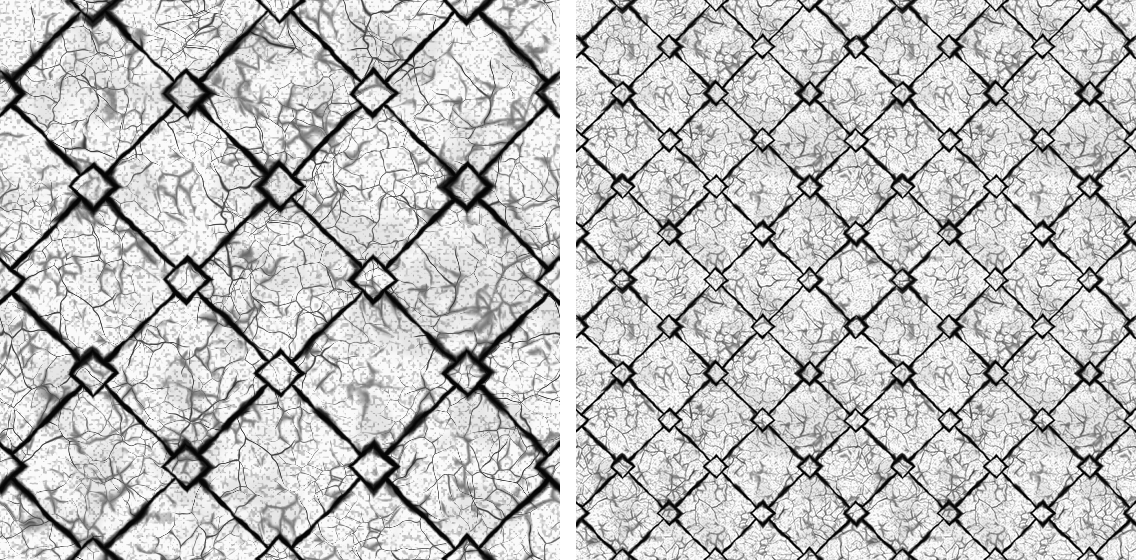
Left: one tile. Right: repeated 2 by 2.
Give the GLSL for this texture map, as a Shadertoy shader.

```glsl
// Cracked pale stone paving: a diagonal lattice of black joints, with a small
// diamond inset at every crossing. Joints are distance functions roughened by
// wrapping noise; cracks are warped cell borders, shifted at random per tile.

#define REPEATS 3.0    // lattice repeats across and down
#define DIAMOND 0.122  // half size of the inset, in lattice units
#define JOINT   0.0031 // half width of the joints
#define WOBBLE  0.009  // sideways wander of the joints
#define SMUDGE  0.011  // reach of the dark wear beside the joints
#define CRACK   0.0019 // width of the thin cracks
#define FLAKE   0.010  // width of the grey chipped patches
#define GRAIN   256.0  // speckles across the canvas

float hash(vec2 p) {
    return fract(sin(dot(p, vec2(127.1, 311.7))) * 43758.5);
}

// Value noise over the unit square, wrapping after n cells
float noise(vec2 uv, float n) {
    vec2 p = uv * n, i = floor(p), f = fract(p);
    f = f * f * (3.0 - 2.0 * f);
    vec2 lo = mod(i, n), hi = mod(i + 1.0, n);
    return mix(mix(hash(lo), hash(vec2(hi.x, lo.y)), f.x),
               mix(hash(vec2(lo.x, hi.y)), hash(hi), f.x), f.y);
}

float fbm(vec2 uv, float n) {
    float sum = 0.0, amp = 0.533;
    for (int i = 0; i < 4; i++) {
        sum += amp * noise(uv, n);
        n *= 2.0;
        amp *= 0.5;
    }
    return sum;
}

vec2 warp(vec2 uv, float n) {
    return vec2(fbm(uv, n), fbm(uv + vec2(0.37, 0.71), n)) - 0.5;
}

// Closeness to the border between wrapping random cells: zero on the border
float cellBorder(vec2 uv, float n) {
    vec2 p = uv * n, i = floor(p), f = fract(p);
    float nearest = 9.0, second = 9.0;
    for (int y = -1; y <= 1; y++)
    for (int x = -1; x <= 1; x++) {
        vec2 g = vec2(x, y), c = mod(i + g, n);
        float d = length(g + vec2(hash(c), hash(c + 57.3)) - f);
        second = min(second, max(nearest, d));
        nearest = min(nearest, d);
    }
    return (second - nearest) / n;
}

// Returns the distance to the nearest joint and the wrapped centre of the tile
float lattice(vec2 uv, out vec2 tile) {
    vec2 p = uv * REPEATS;
    vec2 diag = vec2(p.x + p.y, p.x - p.y);
    vec2 d = abs(fract(diag) - 0.5);
    float inset = max(d.x, d.y) - DIAMOND;
    vec2 id = inset < 0.0 ? floor(diag) + 0.5 : floor(diag + 0.5);
    tile = mod(0.5 * vec2(id.x + id.y, id.x - id.y), REPEATS);
    float dist = inset < 0.0 ? -inset : min(inset, min(d.x, d.y));
    return dist / (REPEATS * sqrt(2.0));
}

void mainImage(out vec4 fragColor, in vec2 fragCoord) {
    vec2 uv = fragCoord / iResolution.xy;
    float aa = 1.0 / iResolution.y;

    vec2 tile;
    float joint = lattice(uv + WOBBLE * warp(uv, 28.0), tile);

    // Speckled stone with faint stains
    float speck = smoothstep(0.5, 0.9, noise(uv, GRAIN));
    float shade = 0.98 - 0.22 * speck;
    shade -= 0.08 * smoothstep(0.48, 0.72, fbm(uv, 12.0));

    // Three sizes of broken cracks, each with wider grey chips along it
    vec2 q = uv + vec2(hash(tile + 3.1), hash(tile + 8.7));
    vec2 bent = q + 0.075 * warp(q, 10.0);
    for (int i = 0; i < 3; i++) {
        float k = float(i);
        vec2 shift = vec2(0.31, 0.17) * (k + 1.0);
        float border = cellBorder(bent + shift, 11.0 + 9.0 * k);
        float broken = smoothstep(0.40, 0.62, fbm(q + shift, 9.0 + 3.0 * k));
        float width = mix(-aa, CRACK * (1.0 - 0.2 * k), broken);
        float crack = 1.0 - smoothstep(width - aa, width + aa, border);
        float chipped = smoothstep(0.54, 0.74, fbm(q - shift, 15.0 + 4.0 * k));
        float chip = chipped * (1.0 - smoothstep(0.0, FLAKE * chipped + aa, border));
        shade = mix(shade, 0.42, 0.85 * chip);
        shade = mix(shade, 0.14 + 0.12 * k, 0.85 * crack);
    }

    // Soft dark wear in patches along the joints
    float rough = fbm(uv, 48.0) - 0.5;
    float worn = smoothstep(0.48, 0.75, noise(uv + 0.43, 19.0));
    float smudge = worn * (1.0 - smoothstep(0.3 * SMUDGE, SMUDGE, joint + 0.008 * rough));
    shade = mix(shade, 0.05, 0.9 * smudge);

    // Black joints with ragged edges
    float halfWidth = JOINT + 0.005 * rough;
    float line = 1.0 - smoothstep(halfWidth - aa, halfWidth + 1.5 * aa, joint);
    shade = mix(shade, 0.02, line);

    fragColor = vec4(vec3(clamp(shade, 0.0, 1.0)), 1.0);
}
```
